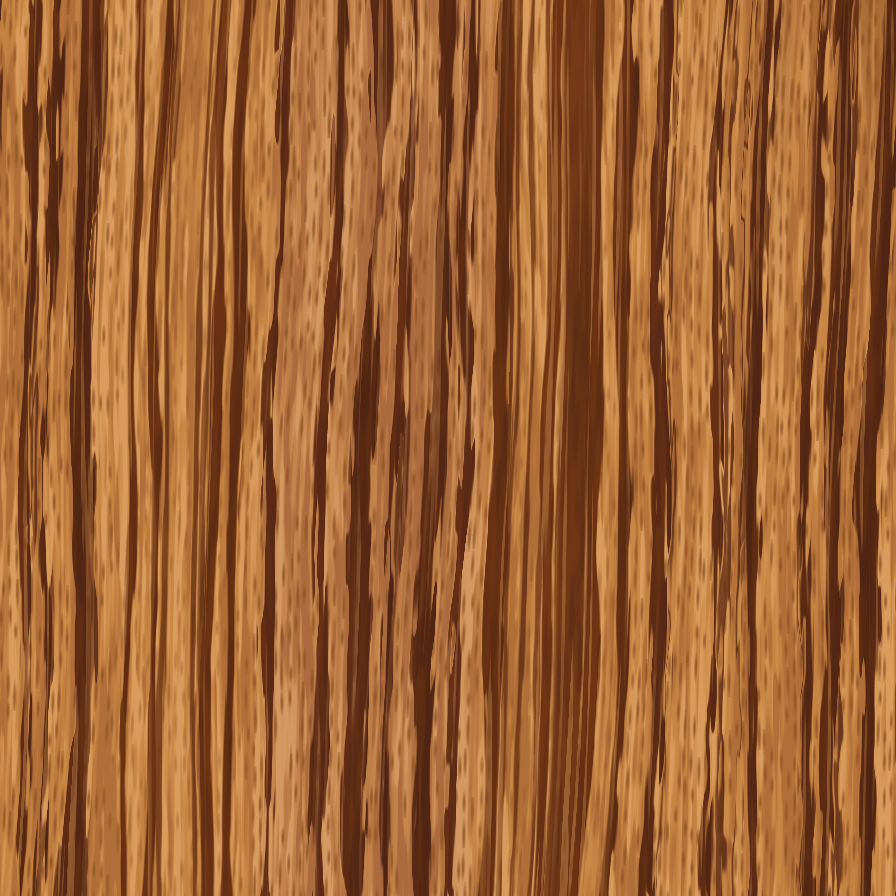
Reproduce this texture procedurally as a Shadertoy shader.

```glsl
const vec3 UMBER    = vec3(0.33, 0.15, 0.08);
const vec3 CHESTNUT = vec3(0.42, 0.20, 0.07);
const vec3 BROWN    = vec3(0.55, 0.32, 0.14);
const vec3 TAN      = vec3(0.69, 0.43, 0.22);
const vec3 HONEY    = vec3(0.78, 0.52, 0.26);
const vec3 CREAM    = vec3(0.85, 0.61, 0.36);

const float LEAN = 0.025;          // sideways drift of the grain over the height
const float WAVE = 0.0035;         // slow bending of the grain
const float ROUGHNESS = 0.011;     // raggedness of stripe edges
const float SOFTNESS = 0.0013;     // edge blur
const float STRIPES = 24.0;        // main stripes across the width
const float HAIRLINES = 62.0;      // slots for thin secondary stripes
const vec2 STREAK_SCALE = vec2(55.0, 2.2);
const vec2 FIBRE_SCALE = vec2(230.0, 17.0);
const vec2 PORE_GRID = vec2(125.0, 27.0);
const float PORE_SHARE = 0.6;
const float BAND_CENTRE = 0.638;
const float BAND_HALF_WIDTH = 0.016;

float hash(vec2 p) {
    return fract(sin(dot(p, vec2(127.1, 311.7))) * 43758.5453);
}

// Soft cellular noise: random cell values blended by distance
float cellNoise(vec2 p) {
    vec2 cell = floor(p);
    float sum = 0.0, total = 0.0;
    for (int j = -1; j <= 1; j++)
    for (int i = -1; i <= 1; i++) {
        vec2 id = cell + vec2(i, j);
        vec2 point = id + vec2(hash(id), hash(id + 37.2));
        vec2 d = p - point;
        float weight = exp(-7.0 * dot(d, d));
        sum += weight * hash(id + 81.7);
        total += weight;
    }
    return sum / max(total, 1e-5);
}

// Soft window between two positions
float zone(float x, float start, float end) {
    return smoothstep(start - 0.02, start + 0.02, x)
         * (1.0 - smoothstep(end - 0.02, end + 0.02, x));
}

// Irregular dark stripes; widths are fractions of one slot
float stripes(float x, float y, float count, float seed, float share,
              vec2 widths, float soft) {
    float slot = floor(x * count);
    float cover = 0.0;
    for (int i = -1; i <= 1; i++) {
        float id = slot + float(i);
        float phase = hash(vec2(id, seed)) * 6.283;
        float centre = id + 0.5 + 0.65 * (hash(vec2(id, seed + 3.0)) - 0.5)
                     + 0.07 * sin(y * 7.0 + phase) + 0.04 * sin(y * 17.0 + 2.0 * phase);
        float swell = 0.45 + 1.1 * cellNoise(vec2(id * 7.3 + seed, y * 5.0));
        float halfWidth = mix(widths.x, widths.y, hash(vec2(id, seed + 9.0))) * swell;
        float d = (abs(x * count - centre) - halfWidth) / count;
        float kept = step(hash(vec2(id, seed + 15.0)), share);
        cover = max(cover, kept * (1.0 - smoothstep(-soft, soft, d)));
    }
    return cover;
}

// Short pore dashes, staggered per column
float pores(vec2 p, float soft) {
    vec2 g = p * PORE_GRID;
    g.y += 9.0 * hash(vec2(floor(g.x), 4.0));
    vec2 id = floor(g);
    vec2 centre = 0.5 + vec2(0.5, 0.3) * (vec2(hash(id), hash(id + 11.0)) - 0.5);
    vec2 radius = vec2(0.2, mix(0.18, 0.42, hash(id + 23.0)));
    float d = length((fract(g) - centre) / radius) - 1.0;
    float blur = soft * PORE_GRID.x / radius.x;
    return step(hash(id + 51.0), PORE_SHARE) * (1.0 - smoothstep(-blur, blur, d));
}

void mainImage(out vec4 fragColor, in vec2 fragCoord) {
    vec2 p = fragCoord / iResolution.xy;
    float soft = max(SOFTNESS, 0.7 / iResolution.x);

    // Leaning, gently waving grain
    float u = p.x - LEAN * (p.y - 0.5)
            - WAVE * (sin(p.y * 5.0 + p.x * 9.0) + 0.5 * sin(p.y * 12.0 - p.x * 21.0));
    vec2 grain = vec2(u, p.y);
    float streak = cellNoise(grain * STREAK_SCALE);
    float fibre = cellNoise(grain * FIBRE_SCALE);
    float fine = cellNoise(grain * STREAK_SCALE * vec2(5.5, 2.0) + 19.0);

    // Zones across the board
    float rosy = zone(u, 0.30, 0.54);
    float straight = max(zone(u, 0.13, 0.28), zone(u, 0.55, 0.70));
    float busy = max(zone(u, 0.56, 0.61), zone(u, 0.72, 1.1));

    // Pale wood with streaks and pores
    float tone = 0.5 + 0.75 * (streak - 0.5) + 0.7 * (fibre - 0.5)
               + 0.5 * (fine - 0.5) - 0.12 * rosy + 0.06 * straight;
    vec3 color = mix(TAN, HONEY, smoothstep(0.15, 0.52, tone));
    color = mix(color, CREAM, smoothstep(0.48, 0.85, tone));
    color += rosy * vec3(-0.02, -0.01, 0.025);
    color = mix(color, BROWN, pores(grain, soft) * mix(0.75, 0.4, straight));
    float smoke = smoothstep(0.72, 1.0, p.x) * smoothstep(0.55, 1.0, p.y);
    color = mix(color, BROWN, smoke * 0.65 * smoothstep(0.25, 0.65, streak));

    // Dark stripes, ragged outside the straight zones
    float ragged = u + ROUGHNESS * mix(1.0, 0.25, straight) * (fibre - 0.5);
    float dark = stripes(ragged, p.y, STRIPES, 2.0, 0.93, vec2(0.07, 0.23), soft);
    float hair = stripes(ragged, p.y, HAIRLINES, 6.0, mix(0.22, 0.6, busy),
                         vec2(0.07, 0.22), soft);
    float band = 1.0 - smoothstep(-0.004, 0.004, abs(ragged - BAND_CENTRE) - BAND_HALF_WIDTH);
    dark = max(max(dark, hair * 0.8), band * 0.95);
    dark *= 1.0 - 0.4 * smoothstep(0.6, 0.85, fine);
    vec3 darkWood = mix(UMBER, CHESTNUT, clamp(0.25 + 0.6 * straight + fibre - 0.5, 0.0, 1.0));
    color = mix(color, darkWood * (0.92 + 0.16 * streak), dark);

    fragColor = vec4(color, 1.0);
}
```
